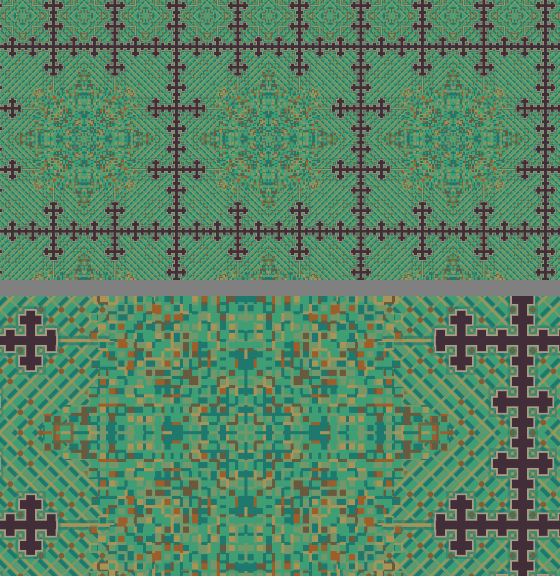
Top, the full canvas; bottom, a detail of the centre.
Write a Shadertoy shader that draws this pattern.

```glsl
const float PERIOD = 0.6589;               // large cell, in canvas heights
const vec2 CROSSING = vec2(0.630, 0.8333); // one crossing of the main bands
const float UNIT = PERIOD / 253.0;         // fine stitch width

const vec3 GREEN = vec3(0.25, 0.62, 0.46);
const vec3 TEAL  = vec3(0.12, 0.47, 0.43);
const vec3 OLIVE = vec3(0.46, 0.59, 0.41);
const vec3 TAN   = vec3(0.66, 0.58, 0.34);
const vec3 BROWN = vec3(0.42, 0.35, 0.24);
const vec3 RUST  = vec3(0.62, 0.37, 0.16);
const vec3 PLUM  = vec3(0.26, 0.18, 0.22);
const vec3 PALE  = vec3(0.68, 0.61, 0.50);

float hash(vec2 p) {
    return fract(sin(dot(p, vec2(127.1, 311.7))) * 43758.5453);
}

// Coverage of a stroke with the given half width
float stroke(float d, float halfWidth, float px) {
    return 1.0 - smoothstep(halfWidth - 0.5 * px, halfWidth + 0.5 * px, d);
}

float lineDistance(float x, float spacing) {
    return abs(x - spacing * round(x / spacing));
}

float gridDistance(vec2 p, float spacing) {
    return min(lineDistance(p.x, spacing), lineDistance(p.y, spacing));
}

// Bands that sprout crossbars at every third, three times over
float branchDistance(vec2 p, float cellSize) {
    float d = gridDistance(p, cellSize);
    float spacing = PERIOD;
    for (int level = 0; level < 3; level++) {
        spacing /= 3.0;
        d = min(d, max(gridDistance(p, spacing), d - 0.31 * spacing));
    }
    return d;
}

vec3 threadColor(float h) {
    vec3 c = h < 0.36 ? GREEN : TEAL;
    c = h > 0.59 ? OLIVE : c;
    c = h > 0.76 ? TAN : c;
    c = h > 0.86 ? BROWN : c;
    return h > 0.95 ? RUST : c;
}

// Diagonal lattice with shaded strands and knots
vec3 hatch(vec2 q, float px) {
    float spacing = PERIOD / 27.0;
    vec2 diagonal = vec2(q.x + q.y, q.x - q.y);
    vec2 id = floor(diagonal / spacing);
    vec2 d = vec2(lineDistance(diagonal.x, spacing), lineDistance(diagonal.y, spacing)) * 0.7071;
    float shade = lineDistance(diagonal.x - 0.3 * spacing, spacing) * 0.7071;
    vec3 c = mix(GREEN, OLIVE, 0.5 * step(0.8, hash(id)) * stroke(-min(d.x, d.y), -UNIT, px));
    c = mix(c, TEAL, stroke(shade, 0.9 * UNIT, px));
    c = mix(c, OLIVE, stroke(d.y, 0.65 * UNIT, px));
    c = mix(c, TAN, 0.85 * stroke(d.x, 0.6 * UNIT, px));
    float knot = step(0.62, hash(round(diagonal / spacing) + 7.0));
    return mix(c, mix(BROWN, RUST, 0.5), knot * stroke(length(d), 1.3 * UNIT, px));
}

// Small blocks framed by dashes of contrasting thread
vec3 mosaic(vec2 q, float blockSize, float px) {
    vec2 id = floor(q / blockSize);
    vec2 local = abs(fract(q / blockSize) - 0.5) * blockSize;
    vec3 fill = threadColor(hash(id));
    vec2 edge = 0.5 * blockSize - local;
    float dashX = hash(vec2(round(q.x / blockSize), id.y) + 31.0);
    float dashY = hash(vec2(id.x, round(q.y / blockSize)) + 57.0);
    fill = mix(fill, threadColor(dashX), stroke(edge.x, 0.7 * UNIT, px));
    return mix(fill, threadColor(dashY), stroke(edge.y, 0.7 * UNIT, px));
}

// One cell, mirrored across both axes and both diagonals
vec3 cellInterior(vec2 p, float cellSize, float starRadius, float px) {
    vec2 q = abs(mod(p, cellSize) - 0.5 * cellSize);
    q = vec2(max(q.x, q.y), min(q.x, q.y));
    float blockSize = PERIOD / 60.0;
    vec3 c = hatch(q, px);

    // Rays leading inward from the side branches
    float ray = abs(q.y - cellSize / 6.0);
    c = mix(c, TEAL, 0.6 * stroke(ray, 2.2 * UNIT, px));
    c = mix(c, TAN, stroke(ray, 0.8 * UNIT, px));

    // Eight pointed star with a ragged rim
    float star = min(q.x, 0.7071 * (q.x + q.y));
    float ragged = (hash(floor(q / blockSize) + 13.0) - 0.5) * 0.22 * starRadius;
    c = mix(c, mosaic(q, blockSize, px), stroke(star + ragged, starRadius, 2.0 * px));

    // Small framed box at the middle of each side
    float box = abs(max(abs(q.x - 0.33 * cellSize), q.y) - 4.0 * UNIT);
    return mix(c, mix(BROWN, RUST, 0.4), 0.8 * stroke(box, 0.7 * UNIT, px));
}

void mainImage(out vec4 fragColor, in vec2 fragCoord) {
    float px = 1.0 / iResolution.y;
    vec2 p = fragCoord * px - CROSSING;

    // Cells above the upper band are a third of the size
    bool small = p.y > 0.0;
    float cellSize = small ? PERIOD / 3.0 : PERIOD;
    float starRadius = cellSize * (small ? 0.13 : 0.26);
    vec3 color = cellInterior(p, cellSize, starRadius, px);

    // Dark branching bands with a pale outline
    float d = branchDistance(p, cellSize);
    color = mix(color, TEAL, 0.5 * stroke(d, 4.0 * UNIT, px));
    color = mix(color, PALE, stroke(d, 2.8 * UNIT, px));
    color = mix(color, PLUM, stroke(d, 2.0 * UNIT, px));
    fragColor = vec4(color, 1.0);
}
```
